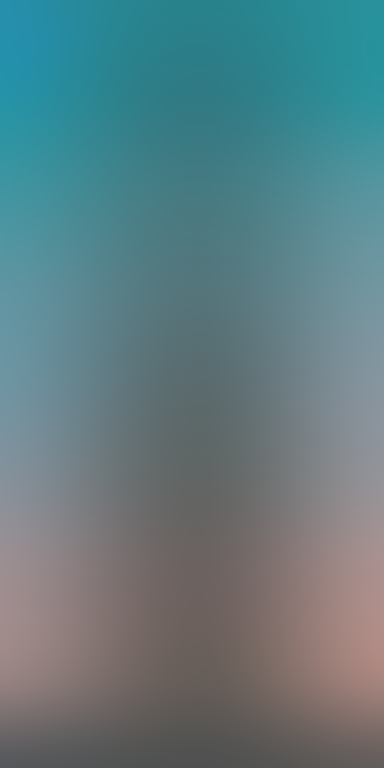
Give the GLSL for this background, as a Shadertoy shader.

```glsl
const int STOPS = 9;
const float AXIS_X = 0.515;        // dark spine of the backdrop
const float SIDE_REACH = 1.08;     // distance at which side colours are full
const vec2 GLOW_CENTRE = vec2(0.04, 0.94);
const vec2 GLOW_SIZE = vec2(0.17, 0.11);
const vec3 GLOW_TINT = vec3(0.0, -0.005, 0.055);

// Colour ramps from bottom to top, in 8-bit levels
const vec3 LEFT_RAMP[STOPS] = vec3[STOPS](
    vec3(84, 87, 90), vec3(154, 134, 133), vec3(158, 143, 146),
    vec3(134, 146, 156), vec3(111, 149, 163), vec3(95, 150, 163),
    vec3(64, 150, 161), vec3(37, 148, 158), vec3(38, 144, 160));
const vec3 SPINE_RAMP[STOPS] = vec3[STOPS](
    vec3(78, 80, 79), vec3(103, 94, 89), vec3(108, 98, 96),
    vec3(97, 101, 100), vec3(90, 107, 110), vec3(84, 117, 123),
    vec3(70, 122, 129), vec3(48, 122, 132), vec3(40, 130, 140));
const vec3 RIGHT_RAMP[STOPS] = vec3[STOPS](
    vec3(98, 92, 90), vec3(172, 136, 129), vec3(172, 145, 142),
    vec3(149, 148, 153), vec3(135, 150, 160), vec3(115, 151, 161),
    vec3(88, 150, 160), vec3(44, 147, 157), vec3(40, 146, 156));

// Catmull-Rom curve through four neighbouring stops
vec3 curve(vec3 a, vec3 b, vec3 c, vec3 d, float t) {
    return b + 0.5 * t * (c - a + t * (2.0 * a - 5.0 * b + 4.0 * c - d
        + t * (3.0 * (b - c) + d - a)));
}

vec3 sampleRamp(vec3 ramp[STOPS], float height) {
    float position = clamp(height, 0.0, 1.0) * float(STOPS - 1);
    int i = min(int(position), STOPS - 2);
    return curve(ramp[max(i - 1, 0)], ramp[i], ramp[i + 1],
        ramp[min(i + 2, STOPS - 1)], position - float(i)) / 255.0;
}

void mainImage(out vec4 fragColor, in vec2 fragCoord) {
    vec2 uv = fragCoord / iResolution.xy;

    // Blend outward from the spine to either side
    bool onLeft = uv.x < AXIS_X;
    float halfWidth = onLeft ? AXIS_X : 1.0 - AXIS_X;
    float spread = smoothstep(0.0, SIDE_REACH, abs(uv.x - AXIS_X) / halfWidth);
    vec3 side = onLeft ? sampleRamp(LEFT_RAMP, uv.y) : sampleRamp(RIGHT_RAMP, uv.y);
    vec3 colour = mix(sampleRamp(SPINE_RAMP, uv.y), side, spread);

    // Blue glow in the upper left
    vec2 offset = (uv - GLOW_CENTRE) / GLOW_SIZE;
    colour += GLOW_TINT * exp(-dot(offset, offset));

    fragColor = vec4(colour, 1.0);
}
```
